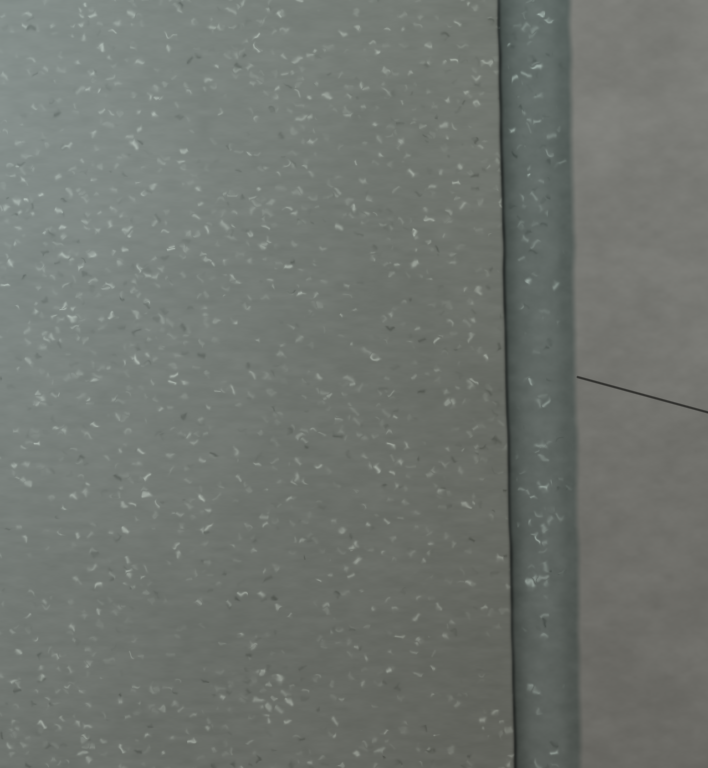
Write a Shadertoy shader that draws this texture.

```glsl
// A speckled grey-green sheet beside a rounded cove strip and a plain wall panel.
// Bilinear gradients shade each surface; hashed cells scatter soft pale and dark
// flecks, and stretched value noise adds fine grain, stains and clustering.

float hash(vec2 p) {
    vec3 q = fract(p.xyx * vec3(0.1031, 0.1030, 0.0973));
    q += dot(q, q.yzx + 33.33);
    return fract((q.x + q.y) * q.z);
}

float valueNoise(vec2 p) {
    vec2 cell = floor(p), f = fract(p);
    f = f * f * (3.0 - 2.0 * f);
    float low = mix(hash(cell), hash(cell + vec2(1, 0)), f.x);
    float high = mix(hash(cell + vec2(0, 1)), hash(cell + vec2(1, 1)), f.x);
    return mix(low, high, f.y);
}

float fbm(vec2 p) {
    float sum = 0.0, weight = 0.5;
    for (int i = 0; i < 4; i++) {
        sum += weight * valueNoise(p);
        p = p * 2.03 + 17.7;
        weight *= 0.5;
    }
    return sum / 0.9375;
}

float gauss(float x, float width) {
    return exp(-x * x / (width * width));
}

float segmentDistance(vec2 p, vec2 a, vec2 b) {
    vec2 ab = b - a;
    return length(p - a - ab * clamp(dot(p - a, ab) / dot(ab, ab), 0.0, 1.0));
}

// Strongest of the short soft strokes that reach this point.
float flecks(vec2 p, float cellSize, float halfLength, float density, float seed, float blur) {
    vec2 home = floor(p / cellSize);
    float coverage = 0.0;
    for (int j = -1; j <= 1; j++) {
        for (int i = -1; i <= 1; i++) {
            vec2 cell = home + vec2(i, j);
            vec2 key = cell + seed;
            float present = smoothstep(0.0, 0.06, density - hash(key));
            vec2 center = (cell + vec2(hash(key + 31.7), hash(key + 73.1))) * cellSize;
            float angle = 2.0 * (hash(key + 11.3) - 0.62);
            vec2 reach = halfLength * mix(0.1, 1.0, hash(key + 57.9)) * vec2(cos(angle), sin(angle));
            float radius = mix(0.0014, 0.0026, hash(key + 91.3)) + 0.4 * blur;
            float d = segmentDistance(p, center - reach, center + reach);
            float strength = mix(0.18, 1.0, pow(hash(key + 43.7), 2.0));
            coverage = max(coverage, present * strength * gauss(d, radius));
        }
    }
    return coverage;
}

vec3 bilinear(vec3 bottomLeft, vec3 bottomRight, vec3 topLeft, vec3 topRight, vec2 t) {
    return mix(mix(bottomLeft, bottomRight, t.x), mix(topLeft, topRight, t.x), t.y);
}

vec3 sheetColor(vec2 uv, vec2 p, float blur) {
    vec2 t = clamp(vec2(uv.x / 0.71, uv.y), 0.0, 1.0);
    vec3 color = bilinear(vec3(0.430, 0.450, 0.430), vec3(0.380, 0.386, 0.360),
                          vec3(0.508, 0.545, 0.530), vec3(0.442, 0.462, 0.436), t);
    vec2 toGlow = (uv - vec2(0.05, 0.70)) / vec2(0.34, 0.32);
    color += vec3(0.026, 0.030, 0.034) * exp(-dot(toGlow, toGlow));

    // Fine brushed grain and soft stains
    color += 0.040 * (fbm(p * vec2(45, 130)) - 0.5) + 0.026 * (fbm(p * 8.0 + 4.0) - 0.5);

    // Flecks thin out toward the lower right
    float crowd = smoothstep(0.32, 0.70, fbm(p * 13.0 + 20.0));
    float slope = mix(0.80, 1.20, (1.0 - t.x) * 0.5 + t.y * 0.5);
    vec2 bent = p + 0.006 * (vec2(valueNoise(p * 150.0), valueNoise(p * 150.0 + 60.0)) - 0.5);
    float density = slope * mix(0.28, 0.66, crowd);
    float pale = flecks(bent, 0.023, 0.0045, density, 5.0, blur);
    pale = max(pale, 0.75 * flecks(bent, 0.015, 0.0025, density * 0.65, 140.0, blur));
    float dark = flecks(bent, 0.021, 0.0030, density * 0.55, 290.0, blur);
    return color + vec3(0.19, 0.20, 0.19) * pale - 0.085 * dark;
}

vec3 stripColor(float across, vec2 uv, vec2 p, float blur) {
    vec3 color = mix(vec3(0.335, 0.355, 0.338), vec3(0.372, 0.410, 0.396), uv.y);
    color += 0.040 * gauss(across - 0.50, 0.32) - 0.015;
    color -= 0.050 * (1.0 - smoothstep(0.0, 0.28, across));
    color -= 0.020 * smoothstep(0.70, 0.88, across);
    color += 0.050 * (fbm(p * vec2(60, 75)) - 0.5);

    // Flecks gather on the crown, in bands along the length
    float bands = max(smoothstep(0.64, 0.74, uv.y), gauss(uv.y - 0.33, 0.09));
    float density = gauss(across - 0.46, 0.27) * (0.30 + 0.50 * bands);
    vec2 bent = p + 0.006 * (vec2(valueNoise(p * 140.0), valueNoise(p * 140.0 + 60.0)) - 0.5);
    float pale = flecks(bent, 0.015, 0.0050, density, 410.0, blur);
    float dark = flecks(bent, 0.017, 0.0045, density * 0.7, 530.0, blur);
    return color + vec3(0.22, 0.24, 0.23) * pale - 0.07 * dark;
}

vec3 wallColor(vec2 uv, vec2 p, float blur, float aspect) {
    vec3 color = mix(vec3(0.415, 0.412, 0.392), vec3(0.482, 0.485, 0.466), smoothstep(0.0, 0.9, uv.y));
    color += 0.050 * (fbm(p * vec2(14, 20) + 8.0) - 0.5) + 0.036 * (fbm(p * vec2(55, 85)) - 0.5);
    vec2 scale = vec2(aspect, 1.0);
    float crack = segmentDistance(p, vec2(0.816, 0.509) * scale, vec2(1.02, 0.458) * scale);
    return mix(color, vec3(0.16, 0.16, 0.15), 0.9 * (1.0 - smoothstep(0.0014 - blur, 0.0014 + blur, crack)));
}

void mainImage(out vec4 fragColor, in vec2 fragCoord) {
    vec2 uv = fragCoord / iResolution.xy;
    vec2 p = fragCoord / iResolution.y;
    float blur = max(0.0012, 0.7 / iResolution.y);

    // Slightly leaning borders of the strip
    float wobble = 0.003 * (valueNoise(vec2(uv.y * 28.0, 3.0)) - 0.5);
    float seam = mix(0.727, 0.703, uv.y) + 0.5 * wobble;
    float rim = mix(0.820, 0.805, uv.y) + 0.004 * uv.y * (1.0 - uv.y) + wobble;
    float across = (uv.x - seam) / (rim - seam);

    vec3 color = sheetColor(uv, p, blur);
    color = mix(color, stripColor(across, uv, p, blur), smoothstep(-0.002, 0.002, uv.x - seam));
    color = mix(color, wallColor(uv, p, blur, iResolution.x / iResolution.y), smoothstep(-0.006, 0.006, uv.x - rim));

    // Dark gap with a soft shadow on the strip side
    float gap = uv.x - seam;
    color *= 1.0 - mix(0.28, 0.42, valueNoise(vec2(uv.y * 40.0, 9.0))) * gauss(gap - 0.001, 0.0030);
    color *= 1.0 - 0.13 * smoothstep(-0.002, 0.002, gap) * exp(-max(gap, 0.0) / 0.010);
    fragColor = vec4(color, 1.0);
}
```
